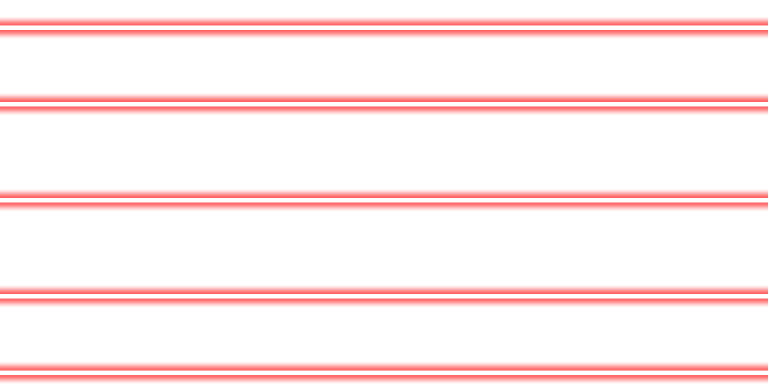
Give the GLSL for this background, as a Shadertoy shader.

```glsl
// Five horizontal red glowing bands on white, each split by a thin white core.
// A loop places the bands about a middle line, with the outer gaps narrower;
// each band is a smoothstep falloff of the vertical distance to its centre.

const vec3 WHITE = vec3(1.0);
const vec3 GLOW_RED = vec3(1.0, 0.37, 0.37);

// Band centre in canvas heights; index runs from -2 to 2.
float bandCentre(float index) {
    return 0.4785 + index * (0.2585 - 0.00846 * index * index);
}

// Red coverage at distance d from a band centre.
float bandGlow(float d, float pixel) {
    float halo = 1.0 - smoothstep(0.0043, 0.0316, d);
    float core = clamp((0.00586 - d) / pixel + 0.5, 0.0, 1.0);
    return halo * (1.0 - core);
}

void mainImage(out vec4 fragColor, in vec2 fragCoord) {
    float pixel = 1.0 / iResolution.y;
    float y = fragCoord.y * pixel;

    // Strongest glow among all bands
    float glow = 0.0;
    for (int i = -2; i <= 2; i++) {
        glow = max(glow, bandGlow(abs(y - bandCentre(float(i))), pixel));
    }

    fragColor = vec4(mix(WHITE, GLOW_RED, glow), 1.0);
}
```
